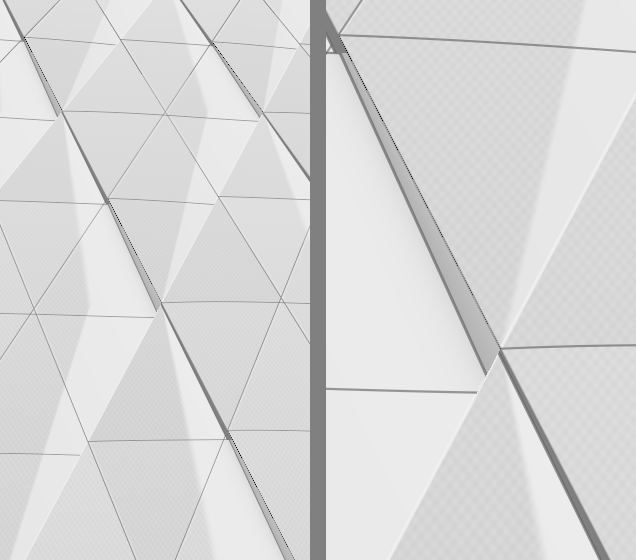
Left: the whole. Right: its middle third, enlarged.
Give the GLSL for this pattern, as a WebGL 2 fragment shader.

```glsl
#version 300 es
precision highp float;
// Wall of pale triangular panels seen in perspective, tilted so that every
// second column ends in a wedge-shaped step. Canvas points are projected back
// to a triangle lattice, where panels, light beams, steps and joints repeat.
uniform vec2 u_resolution;
out vec4 fragColor;

#define PANEL_TONE 0.853
#define LIT_TONE 0.925
#define FACE_TONE 0.70
#define JOINT_TONE 0.40
#define TONE_VARIATION 0.028
#define TILT 0.06
#define BEAM_BLUR 0.045
#define JOINT_WIDTH 0.0013
#define STEP_WIDTH 0.075
#define WEAVE_COUNT 30.0
#define WEAVE_DEPTH 0.014

const float TAU = 6.28318;

// Columns: lattice step across, lattice step down, lattice origin.
const mat3 LATTICE_TO_CANVAS = mat3(
    0.1772, 0.0059, 0.025,
    0.0598, 0.1169, -0.0763,
    0.0430, 0.0664, 1.0);

float hash(vec2 p) {
    return fract(sin(dot(p, vec2(127.1, 311.7))) * 43758.5453);
}

float nearestInteger(float x) {
    return abs(x - floor(x + 0.5));
}

// Length of the screen gradient, per pixel.
float slope(float x) {
    return length(vec2(dFdx(x), dFdy(x)));
}

// Coverage of a line at a lattice distance; width is in canvas heights.
float lineMask(float dist, float grad, float width) {
    float halfWidth = 0.5 * width * u_resolution.y;
    float pixels = dist / grad;
    return clamp(halfWidth + 0.5 - pixels, 0.0, 1.0) * min(1.0, 2.0 * halfWidth + 0.3);
}

void main() {
    // Canvas units with y downwards, then back to the lattice.
    vec2 canvas = vec2(gl_FragCoord.x, u_resolution.y - gl_FragCoord.y) / u_resolution.y;
    vec3 h = inverse(LATTICE_TO_CANVAS) * vec3(canvas, 1.0);
    vec2 cell = h.xy / h.z;
    float diagonal = cell.x + cell.y;
    float gradX = slope(cell.x);
    float gradY = slope(cell.y);
    float gradD = slope(diagonal);

    // Position inside the two-by-two repeat.
    float left = mod(-cell.x, 2.0);
    float along = mod(diagonal - 1.0, 2.0);
    float signedLeft = left > 1.0 ? left - 2.0 : left;

    // Tilted panels shift the horizontal joints downwards.
    float row = cell.y - TILT * along * (1.0 - 0.25 * left * left);
    float rowParity = mod(floor(row), 2.0);
    float rowPart = fract(row);

    // Woven panel surface, slightly different on each triangle.
    float id = hash(vec2(floor(cell.x) + 0.37 * floor(diagonal), floor(row)));
    float tone = PANEL_TONE + TONE_VARIATION * (id - 0.5);
    tone += 0.018 * (0.5 - canvas.y) - 0.012 * (rowPart - 0.5);
    vec2 weave = sin(TAU * WEAVE_COUNT * vec2(cell.x + 0.5 * cell.y, 0.8 * cell.y));
    float weaveFade = 1.0 - smoothstep(0.25, 0.5, WEAVE_COUNT * max(gradX, gradY));
    tone += WEAVE_DEPTH * weave.x * weave.y * weaveFade;

    // Smooth lit beam with a soft bent edge.
    float beamEdge = 0.4 * along + 2.1 * max(along - 1.43, 0.0);
    float blur = BEAM_BLUR * min(1.0, 0.2 + along);
    float lit = 1.0 - smoothstep(beamEdge - blur, beamEdge + blur, left);
    tone = mix(tone, LIT_TONE - 0.012 * left, lit);

    // Joints: rows, odd columns and even diagonals; odd diagonals catch light.
    float columnJoint = lineMask(abs(left - 1.0), gradX, JOINT_WIDTH);
    float diagonalJoint = lineMask(abs(along - 1.0), gradD, JOINT_WIDTH);
    float rowJoint = lineMask(nearestInteger(row), gradY, JOINT_WIDTH);
    float rim = lineMask(1.0 - abs(along - 1.0), gradD, 1.5 * JOINT_WIDTH);
    float bevel = lineMask(abs(left - 1.0 + 1.7 * gradX), gradX, JOINT_WIDTH)
                + lineMask(abs(along - 1.0 - 1.7 * gradD), gradD, JOINT_WIDTH);
    tone = mix(tone, 0.95, 0.5 * min(bevel, 1.0));
    tone = mix(tone, 0.95, 0.75 * rim);
    float wear = 0.5 + 0.4 * hash(floor(cell + 0.5) + 7.0);
    tone = mix(tone, JOINT_TONE, wear * max(columnJoint, diagonalJoint));
    tone = mix(tone, JOINT_TONE, 0.65 * rowJoint);

    // Steps: broad side faces on even rows, narrow dark gaps on odd rows.
    float broad = 1.0 - rowParity;
    float width = mix(0.010 + 0.025 * rowPart, 0.022 + (STEP_WIDTH - 0.022) * rowPart, broad);
    float shadow = broad * exp(-22.0 * max(left - width, 0.0));
    tone -= 0.07 * shadow * step(0.0, signedLeft);
    float face = smoothstep(-0.7 * gradX, 0.7 * gradX, signedLeft)
               * (1.0 - smoothstep(width - 0.7 * gradX, width + 0.7 * gradX, signedLeft));
    float faceTone = mix(0.50, FACE_TONE + 0.05 * (1.0 - left / width), broad);
    tone = mix(tone, faceTone, face);
    float foot = lineMask(abs(signedLeft - width), gradX, 1.3 * JOINT_WIDTH);
    float crest = lineMask(abs(signedLeft), gradX, JOINT_WIDTH);
    tone = mix(tone, JOINT_TONE, 0.7 * foot);
    tone = mix(tone, 0.45, 0.45 * crest);

    fragColor = vec4(vec3(clamp(tone, 0.0, 1.0)), 1.0);
}
```
